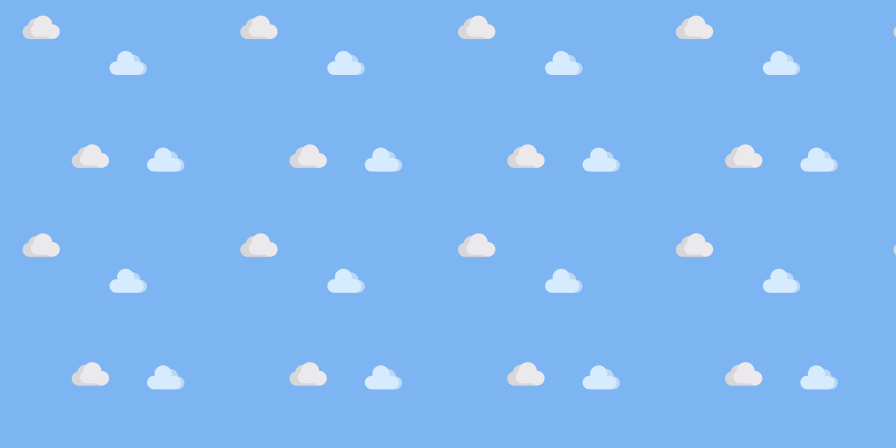
Write a Shadertoy shader that draws this pattern.

```glsl
// Flat two-tone clouds on a plain blue sky, four to a square tile.
// Each cloud is a front and a back silhouette, built as the union of a
// capsule base and round lobes; the tile repeats by fract from the top left.

const float TILE_SIZE = 0.4861;    // in canvas heights
const float CLOUD_WIDTH = 0.1714;  // in tiles

const vec3 SKY = vec3(0.490, 0.706, 0.950);
const vec3 WHITE_FRONT = vec3(0.925, 0.915, 0.925);
const vec3 WHITE_BACK = vec3(0.845, 0.840, 0.850);
const vec3 BLUE_FRONT = vec3(0.845, 0.922, 1.000);
const vec3 BLUE_BACK = vec3(0.730, 0.845, 0.965);

// Circle packed as centre (xy) and radius (z)
float circle(vec2 p, vec3 c) {
    return length(p - c.xy) - c.z;
}

// Flat base running from the left lobe to below the right one
float base(vec2 p, vec3 left, vec3 right) {
    vec2 nearest = vec2(clamp(p.x, left.x, right.x), left.y);
    return length(p - nearest) - left.z;
}

float cloudShape(vec2 p, vec3 left, vec3 top, vec3 right) {
    float lobes = min(circle(p, top), circle(p, right));
    return min(base(p, left, right), lobes);
}

float coverage(float dist, float pixel) {
    return clamp(0.5 - dist / pixel, 0.0, 1.0);
}

// Front layer to the right, with the shade showing at left and below
vec3 whiteCloud(vec3 color, vec2 p, float pixel) {
    float back = cloudShape(p, vec3(-0.31, 0.19, 0.19),
                            vec3(-0.13, 0.34, 0.22), vec3(0.28, 0.19, 0.19));
    float front = cloudShape(p, vec3(-0.11, 0.23, 0.165),
                             vec3(0.05, 0.385, 0.245), vec3(0.31, 0.20, 0.19));
    color = mix(color, WHITE_BACK, coverage(back, pixel));
    return mix(color, WHITE_FRONT, coverage(front, pixel));
}

// Front layer to the left, with the shade showing at right
vec3 blueCloud(vec3 color, vec2 p, float pixel) {
    float back = cloudShape(p, vec3(-0.20, 0.17, 0.17),
                            vec3(0.13, 0.34, 0.20), vec3(0.33, 0.17, 0.17));
    float front = cloudShape(p, vec3(-0.32, 0.18, 0.18),
                             vec3(-0.07, 0.41, 0.23), vec3(0.23, 0.18, 0.18));
    color = mix(color, BLUE_BACK, coverage(back, pixel));
    return mix(color, BLUE_FRONT, coverage(front, pixel));
}

// Tile position to cloud units, with y up from the cloud's base
vec2 toCloud(vec2 tile, vec2 anchor) {
    return (tile - anchor) * vec2(1.0, -1.0) / CLOUD_WIDTH;
}

void mainImage(out vec4 fragColor, in vec2 fragCoord) {
    // Tile coordinates run right and down from the top left corner
    vec2 fromTop = vec2(fragCoord.x, iResolution.y - fragCoord.y) / iResolution.y;
    vec2 tile = fract(fromTop / TILE_SIZE);
    float pixel = 1.0 / (iResolution.y * TILE_SIZE * CLOUD_WIDTH);

    // Base centres of the two clouds of each kind
    vec2 whiteAnchors[2] = vec2[2](vec2(0.189, 0.1795), vec2(0.415, 0.771));
    vec2 blueAnchors[2] = vec2[2](vec2(0.589, 0.344), vec2(0.761, 0.7875));

    vec3 color = SKY;
    for (int i = 0; i < 2; i++) {
        color = whiteCloud(color, toCloud(tile, whiteAnchors[i]), pixel);
        color = blueCloud(color, toCloud(tile, blueAnchors[i]), pixel);
    }
    fragColor = vec4(color, 1.0);
}
```
